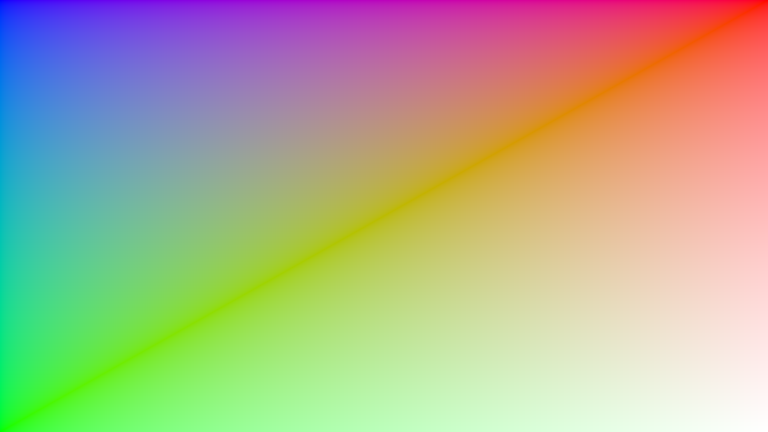
Reproduce this background procedurally as a Shadertoy shader.

```glsl
// Four-corner colour gradient (blue, red, green, white) folded along the rising diagonal.

// Encodes linear light with the sRGB transfer curve.
vec3 encodeSrgb(vec3 light) {
    vec3 curve = 1.055 * pow(light, vec3(1.0 / 2.4)) - 0.055;
    return mix(curve, 12.92 * light, lessThan(light, vec3(0.0031308)));
}

void mainImage(out vec4 fragColor, in vec2 fragCoord) {
    vec2 uv = fragCoord / iResolution.xy;

    // Red grows rightward, green downward, blue away from the diagonal.
    vec3 light = vec3(uv.x, 1.0 - uv.y, abs(uv.x - uv.y));

    fragColor = vec4(encodeSrgb(clamp(light, 0.0, 1.0)), 1.0);
}
```
